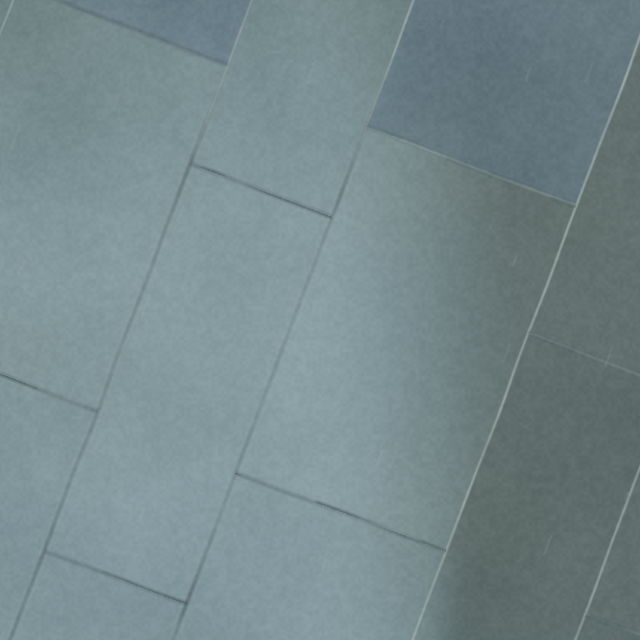
Reproduce this texture procedurally as a WebGL 2 fragment shader.

```glsl
#version 300 es
precision highp float;
// Slanted stone paving: alternating wide and narrow courses of slate slabs,
// each course with its own staggered cross joints. Pale and dark joints, slab
// tints, a soft shadow from the right and fine grain are layered on top.

uniform vec2 u_resolution;
out vec4 fragColor;

const vec3 LIT_STONE = vec3(0.515, 0.600, 0.618);
const vec3 MID_STONE = vec3(0.425, 0.505, 0.510);
const vec3 SHADED_STONE = vec3(0.365, 0.425, 0.422);
const vec3 BLUE_SLATE = vec3(0.400, 0.480, 0.525);
const vec3 PALE_MORTAR = vec3(0.660, 0.710, 0.690);
const vec3 DARK_GRIME = vec3(0.270, 0.330, 0.350);

const float COURSE_PAIR = 0.588;   // one wide plus one narrow course
const float WIDE_COURSE = 0.351;
const float COURSE_START = 0.018;

float hash(vec2 p) {
    vec3 q = fract(vec3(p.xyx) * 0.1031);
    q += dot(q, q.yzx + 33.33);
    return fract((q.x + q.y) * q.z);
}

float noise(vec2 p) {
    vec2 i = floor(p), f = fract(p);
    f = f * f * (3.0 - 2.0 * f);
    return mix(mix(hash(i), hash(i + vec2(1, 0)), f.x),
               mix(hash(i + vec2(0, 1)), hash(i + vec2(1, 1)), f.x), f.y);
}

float fbm(vec2 p) {
    float sum = 0.0, gain = 0.5;
    for (int i = 0; i < 4; i++) {
        sum += gain * noise(p);
        p = p * 2.03 + 17.0;
        gain *= 0.5;
    }
    return sum;
}

float line(float dist, float halfWidth, float blur) {
    return 1.0 - smoothstep(halfWidth - blur, halfWidth + blur, dist);
}

// Spacing and first position of the cross joints in one course
vec2 crossJoints(float pairId, float narrow) {
    return mix(vec2(0.578, 0.547 + 0.014 * pairId),
               vec2(0.646, 0.135 + 0.061 * pairId), narrow);
}

float repeatDistance(float x, vec2 joints) {
    float f = fract((x - joints.y) / joints.x);
    return min(f, 1.0 - f) * joints.x;
}

// Sparse short pale marks running along the courses
float scratches(vec2 p, float blur) {
    vec2 grid = p * 7.0, id = floor(grid);
    vec2 shift = fract(grid) - 0.25 - 0.5 * vec2(hash(id + 3.0), hash(id + 8.0));
    float span = 0.03 + 0.13 * hash(id + 5.0);
    float d = length(vec2(shift.x, shift.y - clamp(shift.y, -span, span))) / 7.0;
    return step(0.72, hash(id)) * line(d, 0.0015, blur + 0.001);
}

void main() {
    vec2 uv = gl_FragCoord.xy / u_resolution;
    float blur = 0.8 / min(u_resolution.x, u_resolution.y);
    vec2 p = vec2(uv.x, 1.0 - uv.y);

    // Rotated frame: x across the courses, y down along them
    vec2 slab = vec2(0.936 * p.x + 0.353 * p.y, 0.936 * p.y - 0.353 * p.x);
    vec2 warped = slab + 0.003 * (vec2(noise(slab * 9.0), noise(slab * 9.0 + 40.0)) - 0.5);

    // Course and slab identity
    float pairId = floor((warped.x - COURSE_START) / COURSE_PAIR);
    float across = warped.x - COURSE_START - pairId * COURSE_PAIR;
    float narrow = step(WIDE_COURSE, across);
    vec2 joints = crossJoints(pairId, narrow);
    float row = floor((warped.y - joints.y) / joints.x);
    float tint = hash(vec2(pairId * 2.0 + narrow + 20.0, row + 30.0)) - 0.5;

    // Broad light, shadow and slab tone
    float mottle = fbm(slab * 6.0) - 0.47;
    float shadow = smoothstep(0.50, 0.86, p.x + 0.10 * mottle - 0.05 * (p.y - 0.5));
    float upperLeft = 1.0 - smoothstep(0.0, 0.55, p.y + 0.35 * p.x);
    vec3 color = mix(LIT_STONE, MID_STONE, 0.75 * upperLeft);
    color = mix(color, SHADED_STONE, max(shadow, narrow * smoothstep(0.60, 0.75, p.x)));
    float slate = (1.0 - narrow) * step(row, -1.5);
    color = mix(color, BLUE_SLATE, 0.75 * slate);
    color += 0.028 * tint + vec3(-0.010, 0.0, 0.012) * (noise(slab * 4.0 + 9.0) - 0.5);
    color += 0.065 * mottle * (1.0 + 0.6 * slate);

    // Joint strengths: pale to the right and top, dim elsewhere
    float wear = noise(slab * 13.0 + 5.0);
    float right = smoothstep(0.52, 0.66, p.x);
    float pale = max(right, 0.65 * (1.0 - smoothstep(0.08, 0.30, p.y)));
    float longDist = min(min(across, abs(across - WIDE_COURSE)), COURSE_PAIR - across);
    float crossDist = repeatDistance(warped.y, joints);

    // Long joints, with grime gathered by the narrow slab corners
    float cornerId = floor((slab.x - COURSE_START - 0.1) / COURSE_PAIR);
    float corner = exp(-repeatDistance(slab.y, crossJoints(cornerId, 1.0)) / 0.06);
    float longDark = (1.0 - pale) * (0.16 + 0.35 * corner * wear + 0.14 * wear);
    color = mix(color, DARK_GRIME, longDark * line(longDist, 0.003, 0.0025 + blur));
    color = mix(color, PALE_MORTAR, 0.10 * (1.0 - pale) * line(abs(longDist - 0.005), 0.002, 0.002));
    color = mix(color, PALE_MORTAR, pale * (0.5 + 0.4 * wear) * line(longDist, 0.0018, 0.001 + blur));

    // Cross joints, with broken dark streaks
    float streak = smoothstep(0.66, 0.82, noise(vec2(slab.x * 17.0, row * 7.0 + 2.0)));
    float crossDark = 0.22 + 0.14 * wear + 0.40 * streak;
    color = mix(color, DARK_GRIME, crossDark * line(crossDist, 0.003, 0.0025 + blur));
    color = mix(color, PALE_MORTAR, 0.55 * right * wear * line(crossDist, 0.002, 0.0015 + blur));

    // Scratches and fine grain
    color = mix(color, PALE_MORTAR, 0.16 * scratches(slab, blur));
    color += 0.028 * (noise(p * 210.0) - 0.5) + 0.020 * (noise(p * 95.0) - 0.5);
    fragColor = vec4(clamp(color, 0.0, 1.0), 1.0);
}
```
